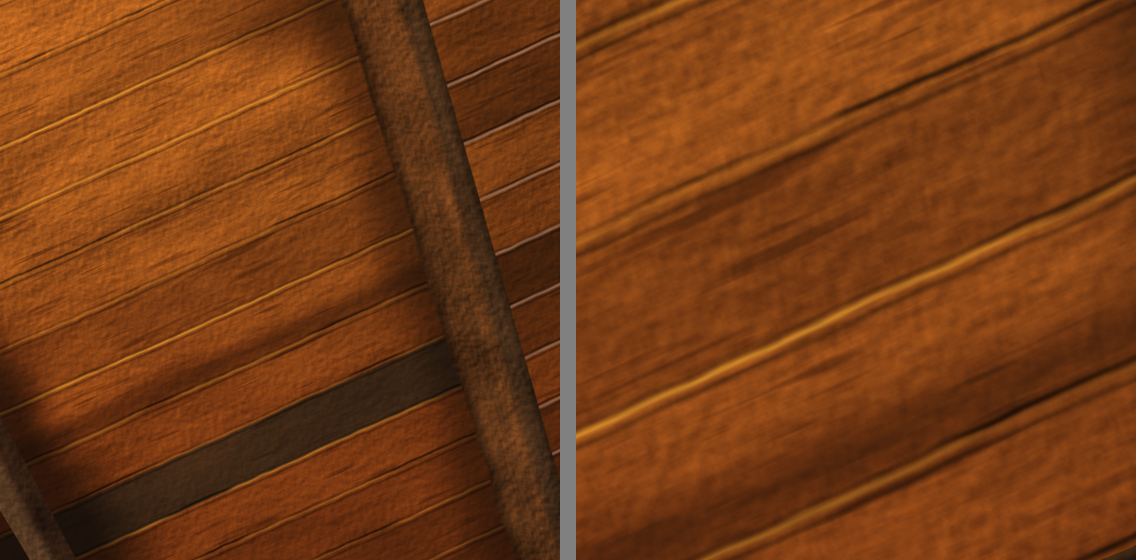
Left, the full canvas; right, a detail of the centre.
A Shadertoy shader for this texture:

```glsl
// Plank layout: seam height as a quadratic in the row number
const float SLOPE = 0.45, FIRST_SEAM = 0.137, ROW_STEP = 0.1305, ROW_SHRINK = 0.001875;
const float GLINT_WIDTH = 0.0027, GAP_WIDTH = 0.0022;
const float GRAIN = 0.42, FINE_GRAIN = 0.26, LEATHER = 0.42, CLOUDS = 0.62;
// Brightness of each row left and right of the main beam, and seam gloss
const float LEFT_TONE[15] = float[15](1.05, 1.08, 0.92, 1.05, 1.02, 1.0, 0.82, 0.97,
                                      0.95, 0.45, 0.96, 0.83, 0.72, 0.62, 0.6);
const float RIGHT_TONE[15] = float[15](0.8, 0.8, 0.8, 0.85, 0.66, 0.58, 0.92, 0.88,
                                       0.48, 0.62, 0.88, 0.58, 0.5, 0.45, 0.4);
const float GLOSS[15] = float[15](0.4, 0.4, 0.35, 1.0, 0.8, 0.75, 0.35, 1.0,
                                  0.75, 0.35, 0.8, 0.5, 0.5, 0.4, 0.4);
const vec3 WOOD_DARK = vec3(0.08, 0.045, 0.025);
const vec3 WOOD_MID = vec3(0.41, 0.20, 0.065);
const vec3 WOOD_BRIGHT = vec3(0.71, 0.38, 0.12);
const vec3 GLINT_GOLD = vec3(0.86, 0.57, 0.17);
const vec3 GLINT_RED = vec3(0.70, 0.36, 0.13);
const vec3 GLINT_COOL = vec3(0.68, 0.50, 0.39);
const vec3 BEAM_LIT = vec3(0.36, 0.20, 0.085);
const vec3 BEAM_SIDE = vec3(0.27, 0.17, 0.09);

float hash(vec2 p) {
    vec3 h = fract(vec3(p.xyx) * 0.1031);
    h += dot(h, h.yzx + 33.33);
    return fract((h.x + h.y) * h.z);
}

float noise(vec2 p) {
    vec2 i = floor(p), f = fract(p);
    f = f * f * (3.0 - 2.0 * f);
    return mix(mix(hash(i), hash(i + vec2(1, 0)), f.x),
               mix(hash(i + vec2(0, 1)), hash(i + vec2(1, 1)), f.x), f.y);
}

float fbm(vec2 p) {
    float sum = 0.0, amp = 0.53;
    for (int i = 0; i < 4; i++) {
        sum += amp * noise(p);
        p = mat2(1.6, 1.2, -1.2, 1.6) * p + 17.0;
        amp *= 0.5;
    }
    return sum;
}

// Streaks stretched along the first axis
float streaks(vec2 p) {
    return 0.5 * noise(p) + 0.3 * noise(p * vec2(1.7, 2.3) + 9.0) + 0.2 * noise(p * vec2(3.0, 4.7) + 31.0);
}

// Wood ramp from shadow through brown to orange
vec3 wood(float v) {
    return v < 0.5 ? mix(WOOD_DARK, WOOD_MID, max(v, 0.0) * 2.0)
                   : mix(WOOD_MID, WOOD_BRIGHT, v * 2.0 - 1.0);
}

float gauss(float x) { return exp(-x * x); }

void mainImage(out vec4 fragColor, in vec2 fragCoord) {
    vec2 uv = fragCoord / iResolution.xy;
    float aa = 1.0 / min(iResolution.x, iResolution.y);
    float x = uv.x, drop = 1.0 - uv.y;
    vec2 along = vec2(dot(uv, vec2(0.912, 0.41)), drop + SLOPE * x);
    float cloud = fbm(along * vec2(5.0, 10.0));
    float leather = fbm(uv * 120.0) - fbm(uv * 120.0 + vec2(0.5, -0.5));

    // Signed distances to the edges of both beams
    float beamLeft = x - (0.609 + 0.31 * drop) + 0.006 * (noise(vec2(drop * 25.0, 3.0)) - 0.5);
    float beamRight = x - (0.755 + 0.285 * drop);
    float beamRidge = x - (0.712 + 0.29 * drop);
    float cornerRight = x - 0.53 * (drop - 0.742);
    float cornerLeft = x - 0.6 * (drop - 0.911);
    float rightSide = step(0.0, beamRidge);

    // Row number and distance to the nearest seam
    float q = along.y + 0.004 * (noise(uv * 7.0) - 0.5) + 0.0022 * (noise(uv * 45.0) - 0.5);
    float root = sqrt(max(ROW_STEP * ROW_STEP - 4.0 * ROW_SHRINK * (q - FIRST_SEAM), 1e-5));
    float row = (ROW_STEP - root) / (2.0 * ROW_SHRINK);
    float seam = floor(row + 0.5);
    float d = (row - seam) * root * 0.912;
    int above = clamp(int(seam) + 1, 0, 13);
    float below = smoothstep(-aa, aa, d);
    float tone = mix(mix(LEFT_TONE[above], LEFT_TONE[above + 1], below),
                     mix(RIGHT_TONE[above], RIGHT_TONE[above + 1], below), rightSide);

    // Light falls off from the upper left; stains and beams darken the boards
    float light = 0.87 - 0.27 * smoothstep(0.25, 1.4, 0.75 * x + drop);
    float stain = 0.45 * gauss((row - 5.78) / 0.25) * (1.0 - rightSide)
                + 0.45 * gauss(length((uv - vec2(0.53, 0.97)) / vec2(0.17, 0.07)));
    float contact = smoothstep(-0.11, 0.0, beamLeft + 0.10 * (cloud - 0.5)) * (1.0 - rightSide);
    float corner = smoothstep(0.17, 0.03, cornerRight + 0.08 * (cloud - 0.5)) * smoothstep(0.48, 0.72, drop);
    float shade = (1.0 - stain) * (1.0 - 0.5 * contact) * (1.0 - 0.75 * corner);

    // Grain follows the boards
    float grain = streaks(along * vec2(8.0, 70.0) + 13.0 * floor(row));
    float fine = streaks(along * vec2(45.0, 230.0));
    float v = tone * light * shade * (1.0 - 0.4 * smoothstep(0.6, 0.85, grain));
    v *= 1.0 + GRAIN * (grain - 0.5) + FINE_GRAIN * (fine - 0.5) + CLOUDS * (cloud - 0.5) + LEATHER * leather;
    vec3 color = wood(v) * mix(vec3(1.0), vec3(1.0, 0.9, 0.9), smoothstep(0.3, 0.9, drop));
    float grey = 0.55 * smoothstep(0.6, 0.45, tone) * (1.0 - rightSide);
    color = mix(color, dot(color, vec3(0.4, 0.5, 0.1)) * vec3(1.2, 0.98, 0.65), grey);

    // Seams: a patchy crisp lip, gold above and red below, with a broken dark gap
    float wear = smoothstep(0.25, 0.6, streaks(vec2(along.x * 8.0, seam * 7.3)));
    float gloss = mix(GLOSS[above + 1] * (0.25 + 0.75 * wear), 0.85, rightSide);
    float gap = gauss((d + 0.0048) / GAP_WIDTH) * (0.6 - 0.4 * wear) + 0.3 * gauss((d - 0.0062) / GAP_WIDTH);
    vec3 glint = mix(mix(GLINT_GOLD, GLINT_RED, smoothstep(-0.001, 0.004, d)), GLINT_COOL, rightSide);
    glint *= (0.5 + 0.6 * light) * mix(1.0, shade, 0.75) * (1.0 + 0.3 * (fine - 0.5));
    color = mix(color * (1.0 - gap), glint, 0.9 * gloss * gauss(d / GLINT_WIDTH));

    // Main beam: lit face, ridge and darker side face
    float mottled = 1.0 + 0.7 * (fbm(uv * 14.0) - 0.5) + 0.6 * leather
                  + 0.3 * (streaks(vec2(drop * 8.0, beamRidge * 90.0)) - 0.5);
    vec3 beam = mix(BEAM_LIT, BEAM_SIDE, smoothstep(-0.012, 0.012, beamRidge));
    beam *= mix(vec3(1.0), vec3(0.9, 0.92, 1.0), smoothstep(0.1, 0.8, drop));
    beam *= mottled * (1.0 + 0.15 * gauss((beamRidge + 0.012) / 0.01));
    beam *= (0.6 + 0.4 * smoothstep(0.0, 0.03, beamLeft)) * (0.7 + 0.3 * smoothstep(0.0, 0.02, -beamRight));
    color = mix(color, beam, smoothstep(-0.004, 0.004, beamLeft) * smoothstep(aa, -aa, beamRight));

    // Corner beam
    vec3 cornerBeam = mix(vec3(0.30, 0.20, 0.12), vec3(0.17, 0.10, 0.06), smoothstep(-0.055, -0.03, cornerRight));
    float inCorner = smoothstep(aa, -aa, cornerRight) * smoothstep(-aa, aa, cornerLeft);
    fragColor = vec4(clamp(mix(color, cornerBeam * mottled, inCorner), 0.0, 1.0), 1.0);
}
```
